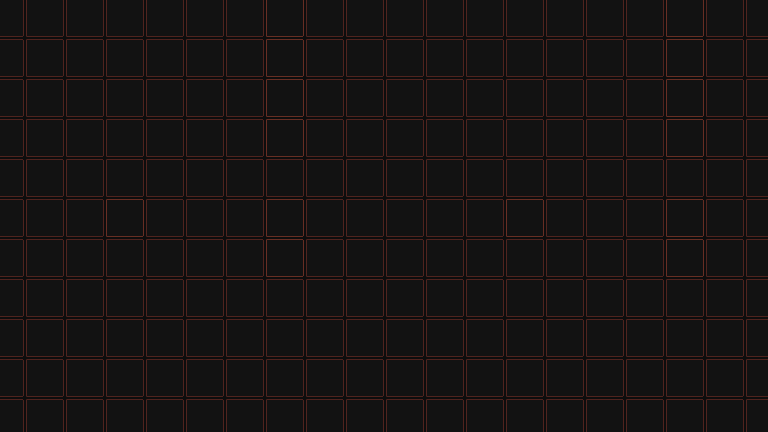
Reproduce this pattern procedurally as a WebGL 2 fragment shader.

```glsl
#version 300 es
precision highp float;

uniform vec2 u_resolution;
out vec4 fragColor;

// Lengths are in cells unless noted
const float CELLS_DOWN = 10.8;            // 19.2 across at 16:9
const vec2 FIRST_CENTER = vec2(0.12, 0.35);
const float TILE_HALF = 0.46;
const float CORNER_RADIUS = 0.025;
const float LINE_WIDTH = 0.01;

// Highlighted tiles recur every few columns
const float HIGHLIGHT_PERIOD = 10.0;
const float MAIN_COLUMN = 7.0;
const float MAIN_FIRST_ROW = 4.0;
const float MAIN_SKIPPED_ROW = 6.0;
const vec2 LONE_TILE = vec2(3.0, 5.0);

const vec3 GAP_COLOR = vec3(0.050);
const vec3 TILE_COLOR = vec3(0.071);
const vec3 LINE_COLOR = vec3(0.69, 0.26, 0.21);
const vec3 HIGHLIGHT_COLOR = vec3(0.92, 0.36, 0.26);

float roundedBox(vec2 p, float halfSize, float radius) {
    vec2 q = abs(p) - halfSize + radius;
    return length(max(q, 0.0)) + min(max(q.x, q.y), 0.0) - radius;
}

// Share of a pixel covered by a line, exact even below one pixel
float lineCoverage(float d, float width, float pixel) {
    float upper = min(d + 0.5 * pixel, 0.5 * width);
    float lower = max(d - 0.5 * pixel, -0.5 * width);
    return max(upper - lower, 0.0) / pixel;
}

bool isHighlighted(vec2 cell) {
    float column = mod(cell.x, HIGHLIGHT_PERIOD);
    bool mainTile = abs(column - MAIN_COLUMN) < 0.5
        && cell.y > MAIN_FIRST_ROW - 0.5
        && abs(cell.y - MAIN_SKIPPED_ROW) > 0.5;
    bool loneTile = distance(vec2(column, cell.y), LONE_TILE) < 0.5;
    return mainTile || loneTile;
}

void main() {
    // Grid position
    float pixel = CELLS_DOWN / u_resolution.y;
    vec2 grid = gl_FragCoord.xy * pixel - FIRST_CENTER + 0.5;
    vec2 cell = floor(grid);
    float d = roundedBox(fract(grid) - 0.5, TILE_HALF, CORNER_RADIUS);

    // Tile face over the gap
    float face = clamp(0.5 - d / pixel, 0.0, 1.0);
    vec3 color = mix(GAP_COLOR, TILE_COLOR, face);

    // Outline
    vec3 stroke = isHighlighted(cell) ? HIGHLIGHT_COLOR : LINE_COLOR;
    color = mix(color, stroke, lineCoverage(d, LINE_WIDTH, pixel));

    fragColor = vec4(color, 1.0);
}
```
